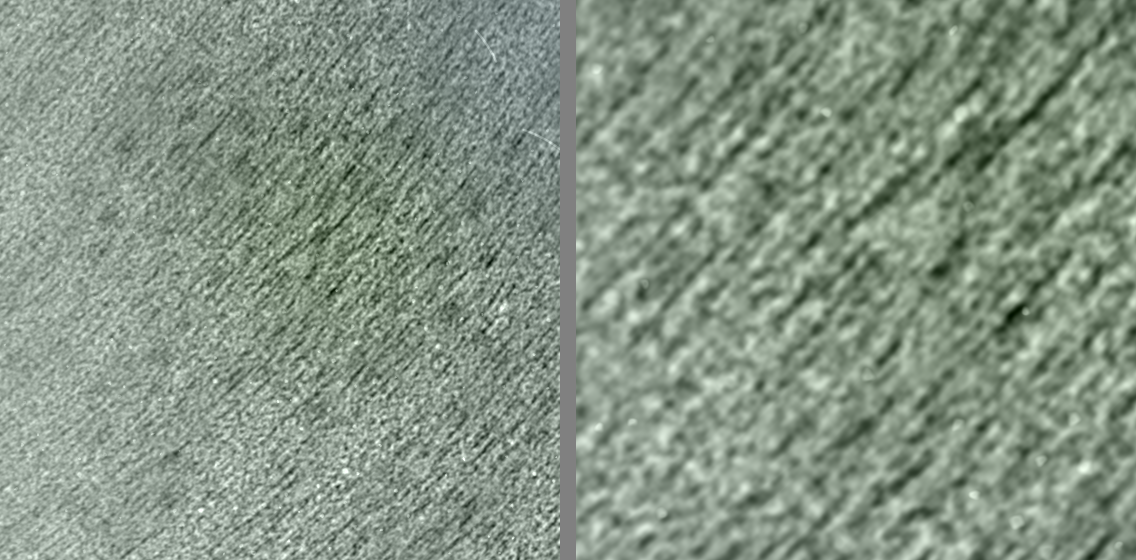
Left, the full canvas; right, a detail of the centre.
A Shadertoy shader for this texture:

```glsl
// Weathered grey-green stone with fine diagonal grooves, grain and pale flecks.

const vec3  STONE_COLOR  = vec3(0.560, 0.610, 0.568);
const vec3  MOSS_TINT    = vec3(-0.010, 0.008, -0.042);
const vec3  SKY_TINT     = vec3(-0.010, -0.004, 0.035);
const float GROOVE_ANGLE = 0.82;               // radians from horizontal
const float GROOVE_BEND  = 0.12;               // steeper toward upper right
const vec2  GROOVE_FREQ  = vec2(17.0, 112.0);  // along, across
const vec2  GRAIN_FREQ   = vec2(92.0, 128.0);
const vec2  FINE_FREQ    = vec2(165.0, 185.0);
const vec2  PATCH_FREQ   = vec2(3.5, 9.0);
const float GROOVE_DEPTH = 0.36;
const float GRAIN_DEPTH  = 0.40;
const float FINE_DEPTH   = 0.17;
const float FLECK_FREQ   = 30.0;
const float FLECK_SHARE  = 0.28;
const float FLECK_LIGHT  = 0.20;

// Integer hash giving two values in 0..1.
vec2 hash2(vec2 cell) {
    uvec2 v = uvec2(ivec2(cell) + 32768);
    v = v * 1664525u + 1013904223u;
    v.x += v.y * 1664525u;
    v.y += v.x * 1664525u;
    v ^= v >> 16u;
    v.x += v.y * 1664525u;
    v.y += v.x * 1664525u;
    v ^= v >> 16u;
    return vec2(v & 65535u) / 65535.0;
}

float cornerSlope(vec2 cell, vec2 offset) {
    return dot(hash2(cell) * 2.0 - 1.0, offset);
}

// Gradient noise centred on zero.
float gradientNoise(vec2 p) {
    vec2 i = floor(p), f = p - i;
    vec2 w = f * f * f * (f * (f * 6.0 - 15.0) + 10.0);
    vec2 e = vec2(1.0, 0.0);
    float low  = mix(cornerSlope(i, f), cornerSlope(i + e, f - e), w.x);
    float high = mix(cornerSlope(i + e.yx, f - e.yx), cornerSlope(i + 1.0, f - 1.0), w.x);
    return mix(low, high, w.y);
}

// Sparse, slightly irregular pale spots.
float flecks(vec2 p) {
    vec2 home = floor(p * FLECK_FREQ);
    float light = 0.0;
    for (int y = -1; y <= 1; y++)
    for (int x = -1; x <= 1; x++) {
        vec2 cell = home + vec2(x, y);
        vec2 trait = hash2(cell + 517.0);
        vec2 center = (cell + hash2(cell)) / FLECK_FREQ;
        float radius = mix(0.003, 0.008, trait.y * trait.y);
        float spot = 1.0 - smoothstep(0.3 * radius, radius, length(p - center));
        light = max(light, spot * step(trait.x, FLECK_SHARE));
    }
    return light;
}

float scratch(vec2 p, vec2 start, vec2 span) {
    vec2 d = p - start;
    float t = clamp(dot(d, span) / dot(span, span), 0.0, 1.0);
    d -= span * t + 0.15 * t * (1.0 - t) * vec2(-span.y, span.x);
    return 1.0 - smoothstep(0.0008, 0.0032, length(d));
}

float glow(vec2 p, vec2 center, float radius) {
    vec2 d = (p - center) / radius;
    return exp(-dot(d, d));
}

void mainImage(out vec4 fragColor, in vec2 fragCoord) {
    vec2 uv = fragCoord / iResolution.y;
    vec2 p = uv - 0.5;

    // Coordinates along and across the gently bent grooves.
    float c = cos(GROOVE_ANGLE), s = sin(GROOVE_ANGLE);
    vec2 q = vec2(c * p.x + s * p.y, c * p.y - s * p.x);
    q.y -= GROOVE_BEND * q.x * q.x;

    // Broad areas of tint, relief and wear.
    float moss = glow(uv, vec2(0.60, 0.58), 0.24);
    float sky = glow(uv, vec2(1.0, 0.95), 0.33);
    float wear = gradientNoise(q * PATCH_FREQ + 7.3);
    float relief = mix(0.72, 1.18, smoothstep(0.0, 0.7, uv.x - 0.15 * p.y));
    relief *= (1.0 - 0.4 * sky) * (1.0 + 0.6 * wear);

    // Grooves are deeper than their ridges are high.
    float groove = gradientNoise(q * GROOVE_FREQ + 31.7);
    groove = groove < 0.0 ? groove * 1.3 : groove * 0.75;
    float grooveMask = 0.85 + 0.35 * moss - 0.9 * wear;
    float grain = gradientNoise(q * GRAIN_FREQ + 83.1);
    float fine = gradientNoise(q * FINE_FREQ + 151.9);

    float tone = relief * (GROOVE_DEPTH * grooveMask * groove
               + GRAIN_DEPTH * grain + FINE_DEPTH * fine);
    tone += 0.10 * wear - 0.10 * p.x - 0.05 * p.y;
    tone -= 0.055 * glow(uv, vec2(0.56, 0.70), 0.30);
    tone += FLECK_LIGHT * relief * flecks(uv + 0.003 * vec2(grain, fine));

    // A pair of hairline scratches near the right edge.
    float hairs = max(scratch(uv, vec2(0.850, 0.945), vec2(0.036, -0.055)),
                      scratch(uv, vec2(0.935, 0.768), vec2(0.065, -0.034)));
    tone += 0.16 * hairs;

    vec3 color = STONE_COLOR + tone + MOSS_TINT * moss + SKY_TINT * sky;
    fragColor = vec4(clamp(color, 0.0, 1.0), 1.0);
}
```
